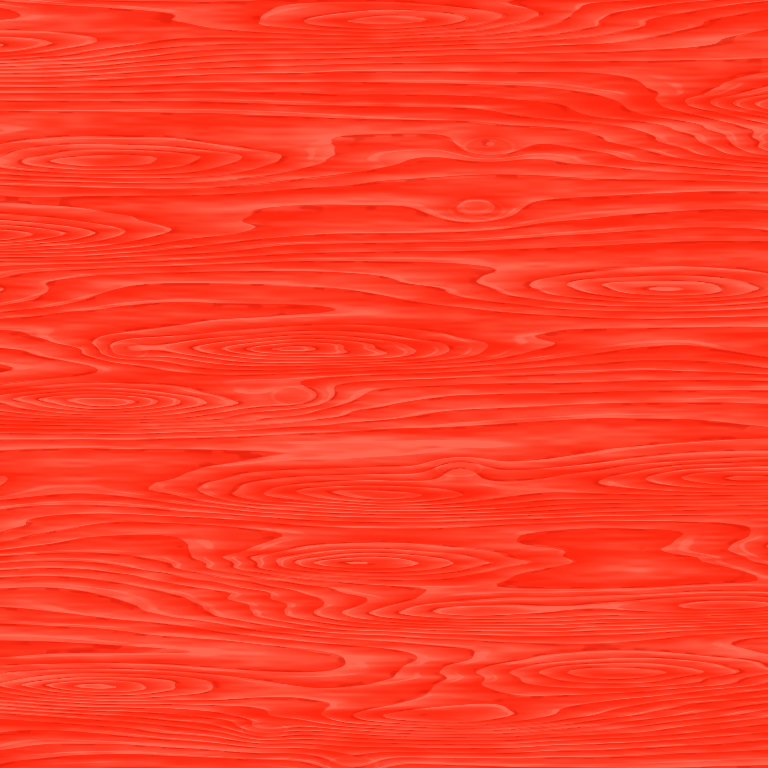
Write a WebGL 2 fragment shader that draws this texture.

```glsl
#version 300 es
precision highp float;
// Red stained wood: horizontal grain with long cathedral ovals and a few knots.
uniform vec2 u_resolution;
out vec4 fragColor;

float hash(vec2 p) {
    return fract(sin(dot(p, vec2(127.1, 311.7))) * 43758.5453);
}

float noise(vec2 p) {
    vec2 i = floor(p);
    vec2 f = fract(p);
    f = f * f * (3.0 - 2.0 * f);
    float low = mix(hash(i), hash(i + vec2(1.0, 0.0)), f.x);
    float high = mix(hash(i + vec2(0.0, 1.0)), hash(i + 1.0), f.x);
    return mix(low, high, f.y);
}

float layeredNoise(vec2 p) {
    return 0.6 * noise(p) + 0.4 * noise(p * 2.1 + 17.3);
}

// Height of the scattered elongated ovals, one candidate per jittered cell
float ovalHeight(vec2 p, vec2 cells) {
    vec2 q = p * cells;
    float height = 0.0;
    for (int j = -1; j <= 1; j++) {
        float row = floor(q.y) + float(j);
        float x = q.x + 5.0 * hash(vec2(row, 3.7));
        for (int i = -1; i <= 1; i++) {
            vec2 id = vec2(floor(x) + float(i), row);
            vec2 jitter = vec2(hash(id + 11.3), hash(id + 29.1));
            vec2 d = vec2(x, q.y) - id - mix(vec2(0.2), vec2(0.8), jitter);
            float size = mix(0.7, 0.98, hash(id + 47.9));
            float r = sqrt(dot(d, d) / (size * size) + 0.012);
            float fall = max(1.0 - r, 0.0);
            float present = smoothstep(0.2, 0.4, hash(id + 71.5));
            height += present * fall * fall * (1.0 + 0.5 * fall);
        }
    }
    return height;
}

// Distance to the nearest knot, in units of the knot radius
float knotDistance(vec2 p, int count) {
    float nearest = 100.0;
    for (int k = 0; k < count; k++) {
        vec2 id = vec2(float(k), 5.3);
        vec2 center = vec2(hash(id), hash(id + 13.7));
        vec2 radius = vec2(0.034, 0.013) * mix(0.75, 1.1, hash(id + 31.9));
        nearest = min(nearest, length((p - center) / radius));
    }
    return nearest;
}

// Growth ring: bright crisp edge that fades into the next ring
float ringTone(float height, float width) {
    float f = fract(height);
    float edge = smoothstep(0.0, clamp(width, 0.02, 0.6), f);
    return mix((1.0 - f) * edge, 0.42, smoothstep(0.6, 1.3, width));
}

// Thin pale line along each ring edge
float ringLine(float height, float width) {
    float d = abs(fract(height) - 0.5);
    float halfWidth = max(0.09, 0.6 * width);
    float line = 1.0 - smoothstep(0.3 * halfWidth, halfWidth, d);
    return line * (1.0 - smoothstep(0.35, 0.8, width));
}

void main() {
    vec2 uv = gl_FragCoord.xy / u_resolution;

    // Gentle waviness, with ragged tips along the grain
    vec2 p = uv;
    p.y += 0.011 * (layeredNoise(uv * vec2(3.0, 5.0)) - 0.5);
    p.y += 0.0016 * (noise(uv * vec2(18.0, 50.0)) - 0.5);
    p.x += 0.065 * (layeredNoise(uv * vec2(4.0, 60.0)) - 0.5);

    // Height field whose contours are the growth rings
    float knot = knotDistance(uv, 7);
    float height = 7.5 * ovalHeight(p, vec2(1.45, 12.0));
    height += 46.0 * p.y + 3.0 * noise(p * vec2(0.9, 11.0));
    height += 1.6 * exp(-0.6 * knot * knot);
    float ringWidth = fwidth(height);
    float ring = ringTone(height, ringWidth);
    float line = ringLine(height + 0.6 * noise(p * vec2(3.0, 40.0)), ringWidth);

    // Bands, streaks and fine fibres that follow the grain
    float band = layeredNoise(p * vec2(1.3, 34.0) + 40.0);
    float streak = layeredNoise(p * vec2(4.0, 100.0) + 8.0);
    float fibre = noise(vec2(uv.x * 30.0, p.y * 260.0));
    float tone = 0.46 + 0.66 * (ring - 0.42) + 0.4 * (band - 0.5);
    tone += 0.62 * (streak - 0.5) + 0.34 * (fibre - 0.5);
    tone += 0.3 * line * smoothstep(0.25, 0.65, streak);

    // Knots: soft filled heart inside a thin pale rim
    float heart = 1.0 - smoothstep(0.6, 0.95, knot);
    float rim = 1.0 - smoothstep(0.0, 0.15, abs(knot - 0.95));
    tone = mix(tone, 0.62 + 0.3 * (fibre - 0.5), 0.55 * heart);
    tone += 0.18 * rim;

    // Broken dark pores along some ring edges
    float seam = smoothstep(0.8, 0.95, fract(height));
    seam *= 1.0 - smoothstep(0.3, 0.8, ringWidth);
    float pores = seam * smoothstep(0.5, 0.75, noise(uv * vec2(60.0, 170.0) + 60.0));

    tone = pow(clamp(tone, 0.0, 1.0), 1.5);
    vec3 deepRed = vec3(1.0, 0.155, 0.065);
    vec3 paleRed = vec3(1.0, 0.4, 0.31);
    vec3 color = mix(deepRed, paleRed, tone);
    color = mix(color, vec3(0.88, 0.1, 0.03), 0.55 * pores);
    fragColor = vec4(color, 1.0);
}
```
